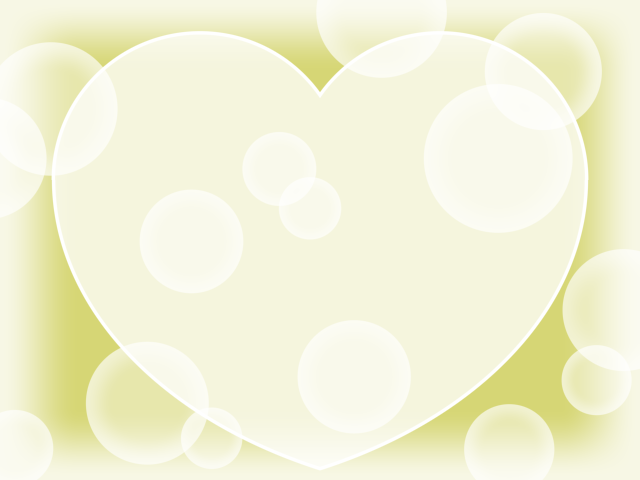
Give the GLSL for this background, as a WebGL 2 fragment shader.

```glsl
#version 300 es
precision highp float;

uniform vec2 u_resolution;
out vec4 outColor;

// Lengths are in canvas heights
const vec3 OLIVE = vec3(0.84, 0.84, 0.46);
const vec3 CREAM = vec3(0.97, 0.97, 0.90);
const vec3 WHITE = vec3(1.0);
const vec2 GLOW_WIDTH = vec2(0.165, 0.15);

const float HEART_X = 0.6667;
const vec2 LOBE_CENTER = vec2(0.25, 0.626);
const float LOBE_RADIUS = 0.3056;
const vec2 FLANK_CENTER = vec2(-0.398, 0.626);
const vec2 FLANK_RADII = vec2(0.953, 0.663);
const float HEART_OPACITY = 0.755;
const float OUTLINE_HALF_WIDTH = 0.0036;

const float BUBBLE_CORE = 0.40;
const float BUBBLE_RIM = 0.66;
const float RIM_START = 0.55;

// Bubble center and radius
const int BUBBLE_COUNT = 15;
const vec3 BUBBLES[BUBBLE_COUNT] = vec3[](
    vec3(0.106, 0.773, 0.139), vec3(-0.030, 0.670, 0.127),
    vec3(0.795, 0.974, 0.136), vec3(1.132, 0.851, 0.122),
    vec3(1.038, 0.670, 0.155), vec3(0.582, 0.648, 0.077),
    vec3(0.646, 0.566, 0.065), vec3(0.399, 0.497, 0.108),
    vec3(0.738, 0.215, 0.118), vec3(0.307, 0.160, 0.128),
    vec3(0.441, 0.087, 0.064), vec3(0.031, 0.066, 0.080),
    vec3(1.061, 0.064, 0.094), vec3(1.243, 0.208, 0.073),
    vec3(1.299, 0.354, 0.127));

// Antialiased coverage of a signed distance
float coverage(float dist, float pixel) {
    return 1.0 - smoothstep(-0.75 * pixel, 0.75 * pixel, dist);
}

// Circular lobes above, elliptical flanks meeting in a tip below
float heartDistance(vec2 p) {
    p.x = abs(p.x);
    if (p.y > LOBE_CENTER.y) return length(p - LOBE_CENTER) - LOBE_RADIUS;
    vec2 q = (p - FLANK_CENTER) / FLANK_RADII;
    float k = length(q);
    return k * (k - 1.0) / length(q / FLANK_RADII);
}

// Olive field fading to cream at the canvas border
vec3 background(vec2 fromCenter, vec2 halfSize) {
    vec2 inset = halfSize - abs(fromCenter);
    vec2 fade = smoothstep(vec2(0.0), GLOW_WIDTH, inset);
    return mix(CREAM, OLIVE, fade.x * fade.y);
}

// Translucent disc, denser toward its rim
float bubbleAlpha(vec2 p, vec3 bubble, float pixel) {
    float d = length(p - bubble.xy);
    float rim = smoothstep(RIM_START, 1.0, d / bubble.z);
    return mix(BUBBLE_CORE, BUBBLE_RIM, rim) * coverage(d - bubble.z, pixel);
}

void main() {
    float pixel = 1.0 / u_resolution.y;
    vec2 halfSize = 0.5 * u_resolution * pixel;
    vec2 fromCenter = gl_FragCoord.xy * pixel - halfSize;
    vec2 p = fromCenter + vec2(HEART_X, 0.5);

    vec3 color = background(fromCenter, halfSize);

    // Heart fill and outline
    float heart = heartDistance(p - vec2(HEART_X, 0.0));
    color = mix(color, WHITE, HEART_OPACITY * coverage(heart, pixel));
    color = mix(color, WHITE, coverage(abs(heart) - OUTLINE_HALF_WIDTH, pixel));

    // Bubbles in front
    for (int i = 0; i < BUBBLE_COUNT; i++) {
        color = mix(color, WHITE, bubbleAlpha(p, BUBBLES[i], pixel));
    }
    outColor = vec4(color, 1.0);
}
```
